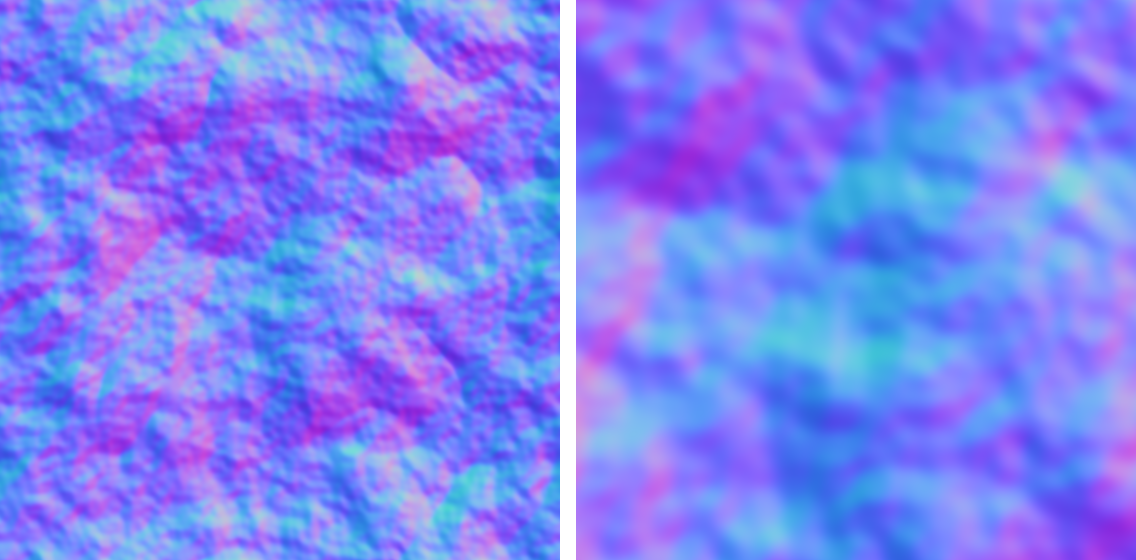
Left, the full canvas; right, a detail of the centre.
A WebGL 2 fragment shader for this texture map:

```glsl
#version 300 es
precision highp float;
// Tileable tangent-space normal map of a rough, cloudy height field.
// Octaves of periodic gradient noise are summed, one of them folded into
// soft creases; central differences then turn the height into a normal.

uniform vec2 u_resolution;
out vec4 outColor;

// Integer hash of a lattice cell: a gradient in the square -1..1
vec2 cellGradient(ivec2 cell, int period, int seed) {
  cell = (cell % period + period) % period;
  uvec2 v = uvec2(cell) + uint(seed) * uvec2(101u, 577u);
  v = v * 1664525u + 1013904223u;
  v.x += v.y * 1664525u;
  v.y += v.x * 1664525u;
  v ^= v >> 16u;
  v.x += v.y * 1664525u;
  v.y += v.x * 1664525u;
  v ^= v >> 16u;
  return vec2(v & 65535u) / 32767.5 - 1.0;
}

// Gradient noise that repeats after a whole number of cells
float periodicNoise(vec2 p, int period, int seed) {
  ivec2 cell = ivec2(floor(p));
  vec2 f = fract(p);
  vec2 fade = f * f * f * (f * (f * 6.0 - 15.0) + 10.0);
  float corner[4];
  for (int i = 0; i < 4; i++) {
    ivec2 offset = ivec2(i & 1, i >> 1);
    corner[i] = dot(cellGradient(cell + offset, period, seed), f - vec2(offset));
  }
  return mix(mix(corner[0], corner[1], fade.x),
             mix(corner[2], corner[3], fade.x), fade.y);
}

// Height falls a little faster than 1 / frequency, so fine slopes stay gentle
float height(vec2 p) {
  p += 0.015 * sin(6.2831853 * p.yx + vec2(0.7, 2.1));  // bends the lattice
  float sum = 0.0;
  int frequency = 3;
  for (int octave = 0; octave < 5; octave++) {
    float scale = float(frequency);
    vec2 shift = vec2(0.37, 0.61) * float(octave);
    float n = periodicNoise(p * scale + shift, frequency, octave + 23);
    if (octave == 1) n = sqrt(n * n + 0.001);  // soft creases
    sum += 0.41 * n * pow(scale, -1.17);
    frequency *= 2;
  }
  return sum;
}

void main() {
  vec2 uv = gl_FragCoord.xy / u_resolution;

  // Slope over a small span, which also softens the finest grain
  vec2 e = vec2(1.0 / 256.0, 0.0);
  vec2 slope = vec2(height(uv + e.xy) - height(uv - e.xy),
                    height(uv + e.yx) - height(uv - e.yx)) / (2.0 * e.x);

  vec3 normal = normalize(vec3(-slope, 1.0));
  outColor = vec4(normal * 0.5 + 0.5, 1.0);
}
```
